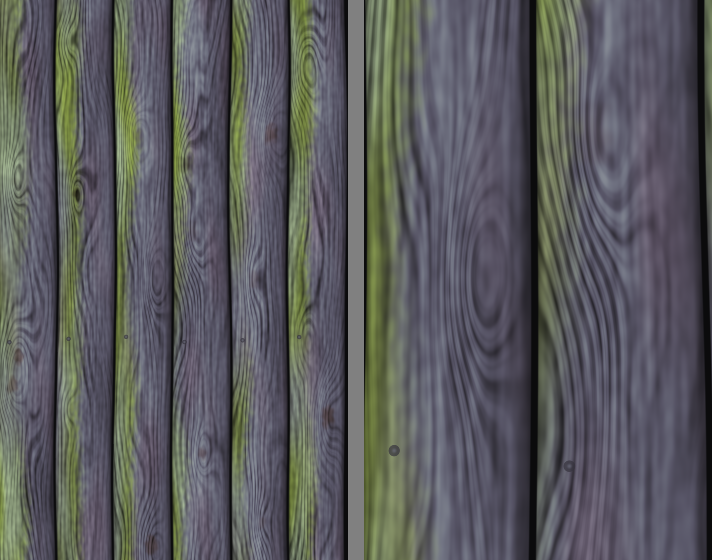
Left: the whole. Right: its middle third, enlarged.
Write a Shadertoy shader that draws this texture.

```glsl
const float PLANKS = 6.0;
const float ROWS = 9.66;          // canvas height in plank widths
const float GAP = 0.02;           // half width of the dark joint
const float GAP_SHIFT = 0.03;
const float WANDER = 0.07;        // sideways drift of the joints
const float RINGS = 10.0;         // grain lines across a plank
const float GRAIN_DEPTH = 0.30;
const int KNOTS = 3;              // knots per plank
const float NAIL_HEIGHT = 0.395;
const float NAIL_RADIUS = 0.03;
const float TAU = 6.28318;

const vec3 INK = vec3(0.07, 0.07, 0.08);
const vec3 CHARCOAL = vec3(0.21, 0.20, 0.24);
const vec3 SLATE = vec3(0.34, 0.33, 0.40);
const vec3 ASH = vec3(0.44, 0.45, 0.51);
const vec3 SILVER = vec3(0.60, 0.63, 0.65);
const vec3 PLUM = vec3(0.37, 0.31, 0.38);
const vec3 RUST = vec3(0.45, 0.34, 0.32);
const vec3 MOSS_PALE = vec3(0.53, 0.60, 0.45);
const vec3 MOSS_DEEP = vec3(0.46, 0.54, 0.20);

float hash(vec2 p) {
    return fract(sin(dot(p, vec2(127.1, 311.7))) * 43758.5);
}

vec2 gradient(vec2 cell) {
    float angle = TAU * hash(cell);
    return vec2(cos(angle), sin(angle));
}

// Gradient noise, roughly -0.7 to 0.7
float noise(vec2 p) {
    vec2 i = floor(p), f = p - i;
    vec2 s = f * f * f * (f * (f * 6.0 - 15.0) + 10.0);
    vec2 e = vec2(1.0, 0.0);
    float low = mix(dot(gradient(i), f), dot(gradient(i + e.xy), f - e.xy), s.x);
    float high = mix(dot(gradient(i + e.yx), f - e.yx), dot(gradient(i + 1.0), f - 1.0), s.x);
    return mix(low, high, s.y);
}

// Growth-ring height; its contours are the grain lines. Also finds knot hearts.
float growthRings(vec2 q, float id, out float heart) {
    vec2 seed = vec2(id * 17.3, id * 9.7);
    float rings = q.x + 0.5 * noise(q * vec2(1.6, 0.35) + seed)
                + 0.08 * noise(q * vec2(4.5, 0.9) + seed);
    heart = 0.0;
    for (int i = 0; i < KNOTS; i++) {
        vec2 key = vec2(id + 3.0, float(i) + 5.0);
        float size = mix(0.13, 0.28, hash(key));
        vec2 center = vec2(mix(0.2, 0.8, hash(key + 21.0)),
                           (float(i) + hash(key + 43.0)) * ROWS / float(KNOTS));
        vec2 d = (q - center) * vec2(1.0, 0.4) / size;
        rings += 1.7 * size * exp(-dot(d, d));
        float core = length(d * vec2(1.0, 1.5)) + 0.25 * noise(q * 9.0);
        heart = max(heart, smoothstep(0.55, 0.15, core) * hash(key + 67.0));
    }
    return rings * RINGS;
}

// One set of grain lines, fading where they crowd below the pixel size
float grainLines(float rings) {
    float wave = 0.5 + 0.5 * cos(TAU * rings);
    return wave * wave * smoothstep(0.85, 0.25, fwidth(rings));
}

// Weathered wood from near black (0) to silver (1)
vec3 woodRamp(float tone) {
    vec3 c = mix(INK, CHARCOAL, clamp(tone / 0.25, 0.0, 1.0));
    c = mix(c, SLATE, clamp((tone - 0.25) / 0.25, 0.0, 1.0));
    c = mix(c, ASH, clamp((tone - 0.50) / 0.20, 0.0, 1.0));
    return mix(c, SILVER, clamp((tone - 0.70) / 0.30, 0.0, 1.0));
}

void mainImage(out vec4 fragColor, in vec2 fragCoord) {
    vec2 uv = fragCoord / iResolution.xy;
    float y = uv.y * ROWS;
    float pixel = PLANKS / iResolution.x;

    // Planks with slightly wandering joints
    float across = uv.x * PLANKS + GAP_SHIFT
                 + WANDER * noise(vec2(uv.x * 3.0 + 0.5, y * 0.3));
    float id = clamp(floor(across), 0.0, PLANKS - 1.0);
    vec2 q = vec2(across - id, y);
    vec2 seed = vec2(id * 13.7, id * 5.3);

    // Grain lines, strong in some stretches and worn smooth in others
    float heart;
    float rings = growthRings(q, id, heart);
    float worn = smoothstep(-0.35, 0.3, noise(q * vec2(2.2, 0.5) + seed + 71.0));
    float dullSide = smoothstep(0.5, 0.9, q.x);
    float grain = grainLines(rings) + 0.3 * grainLines(rings * 2.3);
    grain *= GRAIN_DEPTH * mix(0.4, 1.1, worn) * (1.0 - 0.55 * dullSide);

    // Tone of the wood with fine fibres
    float broad = noise(q * vec2(1.8, 0.4) + seed + 31.0);
    float fibre = noise(q * vec2(22.0, 1.4) + seed);
    float speck = noise(q * vec2(18.0, 8.0) + seed);
    float tone = 0.72 + 0.2 * broad - grain + (0.26 * fibre + 0.12 * speck) * (1.0 - 0.4 * dullSide)
               - 0.2 * smoothstep(0.35, 0.9, q.x) - 0.25 * heart;

    // Rounded plank sides fall into shadow
    float shade = smoothstep(-0.02, 0.07, q.x) * smoothstep(1.0, 0.86, q.x);
    tone *= mix(0.35, 1.0, shade);
    vec3 color = woodRamp(tone);
    float stain = smoothstep(-0.1, 0.5, noise(q * vec2(2.5, 0.5) + seed + 57.0));
    color = mix(color, PLUM * (0.25 + 1.3 * tone), 0.6 * stain);
    color = mix(color, RUST * (0.5 + tone), 0.5 * heart);

    // Moss along the left side, thinnest on the fourth plank
    float cover = mix(0.2, 0.46, abs(id - 3.0) / 3.0);
    float reach = cover + 0.25 * noise(vec2(y * 0.5, id * 7.1)) + 0.08 * speck;
    float moss = smoothstep(reach + 0.14, reach - 0.14, q.x);
    moss *= smoothstep(-0.5, 0.15, noise(vec2(q.x, y * 0.3) + seed + 83.0));
    float bloom = smoothstep(-0.35, 0.35, noise(q * vec2(3.0, 0.5) + seed + 11.0));
    vec3 mossColor = mix(MOSS_DEEP, MOSS_PALE, bloom) * (0.2 + 1.15 * tone);
    color = mix(color, mossColor, 0.85 * moss);

    // A faint nail in each plank
    vec2 nail = vec2(0.2, NAIL_HEIGHT * ROWS + 0.12 * (hash(seed) - 0.5));
    float nailDistance = length(q - nail);
    color = mix(color, CHARCOAL, 0.7 * smoothstep(NAIL_RADIUS + pixel, NAIL_RADIUS, nailDistance));
    color = mix(color, ASH, 0.6 * smoothstep(0.5 * NAIL_RADIUS + pixel, 0.0, nailDistance));

    // Dark joints
    float joint = min(q.x, 1.0 - q.x);
    color = mix(INK * 0.6, color, smoothstep(GAP - pixel, GAP + pixel, joint));
    fragColor = vec4(color, 1.0);
}
```
